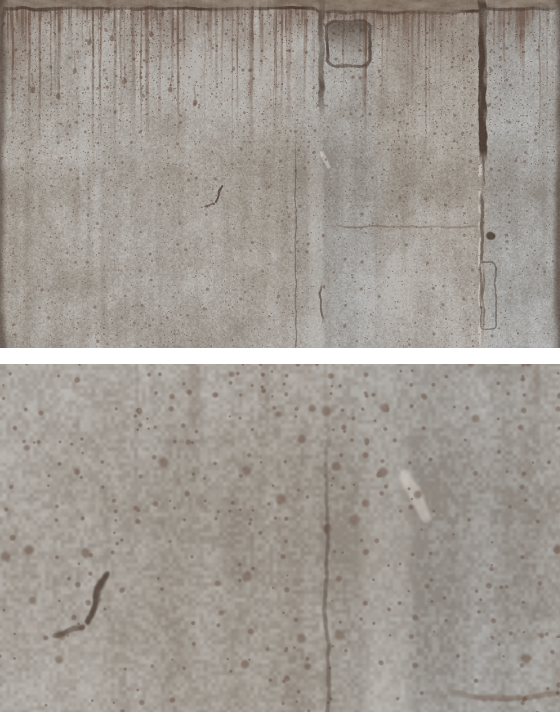
Top: the whole. Bottom: its middle third, enlarged.
A Shadertoy shader for this texture:

```glsl
float hash(vec2 p) {
    vec3 q = fract(p.xyx * vec3(.1031, .1030, .0973));
    q += dot(q, q.yzx + 33.33);
    return fract((q.x + q.y) * q.z);
}

float noise(vec2 p) {
    vec2 i = floor(p), f = fract(p);
    f = f * f * (3. - 2. * f);
    return mix(mix(hash(i), hash(i + vec2(1, 0)), f.x),
               mix(hash(i + vec2(0, 1)), hash(i + vec2(1, 1)), f.x), f.y);
}

float fbm(vec2 p) {
    float sum = 0., amp = .52;
    for (int i = 0; i < 5; i++) {
        sum += amp * noise(p);
        p = p * 2.03 + 17.3;
        amp *= .5;
    }
    return sum;
}

float band(float v, float center, float halfWidth, float soft) {
    return 1. - smoothstep(halfWidth, halfWidth + soft, abs(v - center));
}

float span(float v, float a, float b, float soft) {
    return smoothstep(a - soft, a + soft, v) * (1. - smoothstep(b - soft, b + soft, v));
}

float roundBox(vec2 p, vec2 size, float r) {
    vec2 q = abs(p) - size + r;
    return length(max(q, 0.)) + min(max(q.x, q.y), 0.) - r;
}

float segment(vec2 p, vec2 a, vec2 b) {
    vec2 d = b - a;
    return length(p - a - d * clamp(dot(p - a, d) / dot(d, d), 0., 1.));
}

// Rust runs that start under the ledge and thin out downwards
float drips(vec2 p, float depth) {
    float sum = 0.;
    for (float i = 0.; i < 3.; i++) {
        float x = (p.x + .004 * noise(vec2(p.x * 20., p.y * 14. + i * 9.))) * (27. + 19. * i);
        vec2 id = vec2(floor(x), i * 31. + 5.);
        float h = hash(id), reach = .06 + .5 * h * h * h;
        float offset = .3 + .4 * hash(id + 7.);
        float width = (.07 + .1 * hash(id + 13.)) * (1. + .4 * i);
        float line = 1. - smoothstep(width * .3, width + .06, abs(fract(x) - offset));
        float fade = 1. - smoothstep(reach * .3, reach, depth);
        sum += line * fade * (.3 + .7 * hash(id + 19.)) * (.5 + .7 * noise(p * vec2(40, 60)));
    }
    return sum * smoothstep(.15, .65, noise(vec2(p.x * 6., 2.)) + .2);
}

// Small rusty pits, denser in the upper half
float pits(vec2 p) {
    float sum = 0.;
    for (float i = 0.; i < 3.; i++) {
        vec2 q = p * (38. + 27. * i), id = floor(q) + i * 57.;
        vec2 center = .25 + .5 * vec2(hash(id), hash(id + 11.));
        float radius = .06 + .12 * hash(id + 23.);
        float density = .1 + .35 * smoothstep(.3, .9, p.y) * noise(p * 5.);
        float present = step(hash(id + 37.), density);
        sum += present * (1. - smoothstep(radius * .5, radius + .1, length(fract(q) - center)));
    }
    return min(sum, 1.);
}

// Scattered drop marks with a thin tail above each
float drops(vec2 p) {
    float sum = 0.;
    for (float i = 0.; i < 9.; i++) {
        vec2 c = vec2(.08 + .055 * i + .04 * hash(vec2(i, 3)), .7 + .24 * hash(vec2(i, 8)));
        vec2 d = p - c;
        float head = 1. - smoothstep(.004, .009, length(d * vec2(1, .75)));
        float tail = band(d.x, .002 * noise(p * 40.), .001, .003) * span(d.y, 0., .05, .012);
        sum += head * .8 + tail * .45;
    }
    return min(sum, 1.);
}

void mainImage(out vec4 fragColor, in vec2 fragCoord) {
    vec2 p = fragCoord / iResolution.y;
    float right = iResolution.x / iResolution.y;
    float depth = 1. - p.y;
    vec2 rough = p + .012 * (vec2(fbm(p * 28.), fbm(p * 28. + 40.)) - .5);
    float blotch = fbm(p * vec2(22, 16) + 8.);
    float grain = noise(p * 270.);

    // Mottled concrete with faint vertical streaks
    float light = .6 + 1.1 * (fbm(p * vec2(3.5, 5.) + 3.) - .5) + .55 * (fbm(p * vec2(50, 2.5)) - .5);
    light += .55 * (blotch - .5) + .4 * (grain - .5) + .25 * (noise(p * 130.) - .5);
    light -= .16 * span(p.y + .1 * fbm(p * 5.), .46, .6, .05);
    vec3 col = mix(vec3(.57, .535, .495), vec3(.715, .7, .68), clamp(light, 0., 1.));
    float cool = max(smoothstep(1.38, 1.42, p.x), .8 * span(p.x, .88, 1.08, .07));
    col += vec3(-.014, .001, .016) * (cool + .6 * (fbm(p * 3. + 60.) - .5));

    // Pale washed strip, scrapes and joint mortar
    float pale = .3 * span(rough.x, .885, .93, .008) * span(p.y, -.1, .58, .1);
    pale += .6 * band(rough.y, .535 + .09 * p.x, .001, .004) * span(p.x, .03, .22, .05) * blotch;
    pale += .7 * (1. - smoothstep(.003, .009, segment(rough, vec2(.925, .56), vec2(.945, .52))));
    pale += .9 * band(rough.x, 1.379, .003, .004) * smoothstep(.35, .55, noise(p * vec2(60, 45)))
          * span(depth, .1, 1.1, .04);
    col = mix(col, vec3(.77, .75, .72), clamp(pale, 0., 1.));

    // Rust and damp
    float rust = .75 * drips(p, depth) + .55 * pits(p) + .7 * drops(rough);
    rust += .75 * exp(-depth * 13.) * smoothstep(.3, .7, fbm(p * vec2(12, 7) + 20.));
    rust += .5 * span(rough.x, -.05, .07, .03) * span(depth, .0, .2, .04) * blotch;
    rust += .35 * band(rough.y, .349, .001, .004) * span(p.x, .97, 1.37, .03) * (.5 + noise(p * 30.));
    col = mix(col, vec3(.43, .34, .29), clamp(rust, 0., .85));

    // Square stained recess
    float box = roundBox(rough - vec2(1.002, .874), vec2(.061, .064), .022);
    float rim = (1. - smoothstep(.002, .007, abs(box))) * (.35 + .6 * noise(p * 22.));
    float fill = (1. - smoothstep(-.01, .01, box)) * smoothstep(.83, .93, p.y) * .55;
    float dark = max(rim, fill * (.4 + blotch));

    // Vertical joints, cracks and the patched hole
    float ragged = smoothstep(.25, .5, noise(p * vec2(50, 18)));
    dark = max(dark, .95 * band(rough.x, 1.387, .009, .005) * span(depth, 0., .45, .02) * (.55 + .45 * ragged));
    dark = max(dark, .55 * band(rough.x, 1.386, .003, .004) * span(depth, .4, .95, .05) * ragged);
    dark = max(dark, .7 * band(rough.x, .924, .005, .007) * span(depth, 0., .3, .06) * (.3 + blotch));
    dark = max(dark, .4 * band(rough.x, .85, .0005, .003) * span(p.y, -.1, .58, .08));
    dark = max(dark, .6 * band(rough.x, .915 + .02 * noise(vec2(p.y * 25., 4)), .001, .004) * span(p.y, .08, .18, .02));
    float patchEdge = abs(roundBox(rough - vec2(1.402, .15), vec2(.021, .095), .01));
    dark = max(dark, .45 * (1. - smoothstep(.001, .004, patchEdge)));
    dark = max(dark, .85 * (1. - smoothstep(.009, .015, length(rough - vec2(1.408, .322)))));
    dark = max(dark, .8 * (1. - smoothstep(.001, .005, segment(rough, vec2(.62, .42), vec2(.638, .464)))));
    dark = max(dark, .5 * (1. - smoothstep(.001, .004, segment(rough, vec2(.59, .408), vec2(.615, .415)))));

    // Weathered ledge along the top
    float ledge = .979 - .01 * span(p.x, .91, 1.38, .01);
    float above = smoothstep(ledge - .002, ledge + .003, rough.y);
    vec3 ledgeColor = mix(vec3(.42, .36, .31), vec3(.62, .57, .52), fbm(p * vec2(25, 60)));
    col = mix(col, ledgeColor, above * .9);
    dark = max(dark, .7 * band(rough.y, ledge - .004, .002, .005) * (.4 + noise(p * vec2(14, 3))));

    // Dirty side borders
    float side = min(p.x, right - p.x) + .025 * (fbm(p * vec2(10, 7)) - .5);
    dark = max(dark, .6 * (1. - smoothstep(.0, .024, side)));

    col = mix(col, vec3(.29, .235, .2), clamp(dark, 0., 1.));
    fragColor = vec4(col + .03 * (grain - .5), 1.);
}
```
